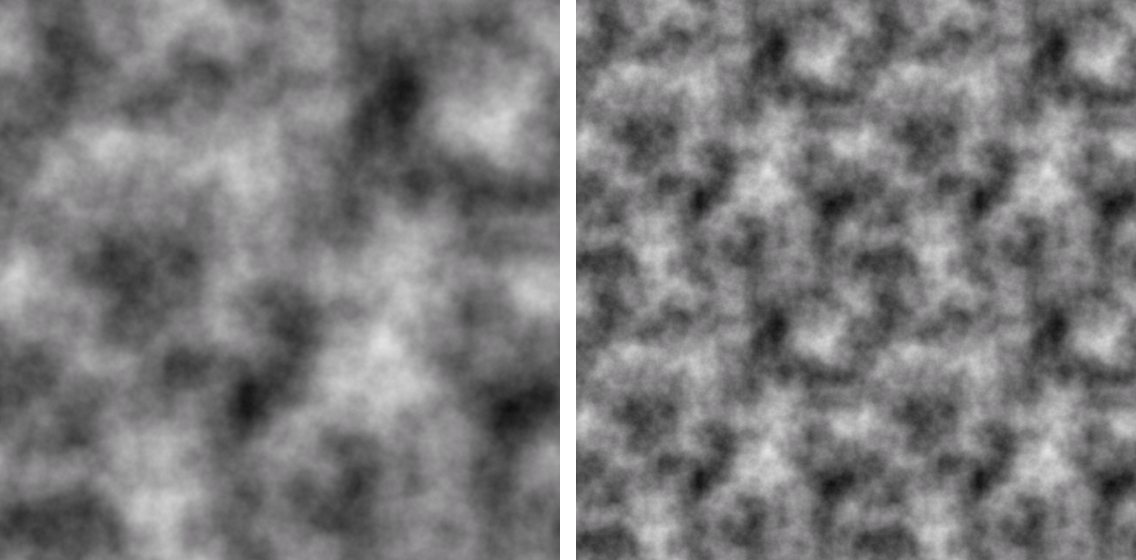
Left, the tile; right, the same tile 2 across and 2 down.
A WebGL 2 fragment shader for this texture:

```glsl
#version 300 es
precision highp float;
// Soft grey cloud texture: tiling fractal gradient noise with a faint warm-violet midtone.

uniform vec2 u_resolution;
out vec4 fragColor;

const float BASE_CELLS = 5.0;    // lattice cells across the canvas in the first octave
const int   OCTAVES = 6;
const float GAIN = 0.5;          // amplitude ratio between octaves
const float MEAN_GREY = 0.473;
const float CONTRAST = 0.52;
const float SEED = 17.0;
const vec3  MID_TINT = vec3(0.002, -0.005, 0.002);
const float TINT_CENTRE = 0.52;
const float TINT_WIDTH = 0.08;
const float TAU = 6.28319;

float hash(vec2 p) {
    return fract(sin(dot(p, vec2(127.1, 311.7))) * 43758.5453);
}

// Slope contributed by one lattice corner, with a random unit gradient
float cornerSlope(vec2 corner, vec2 toPoint, float period, float seed) {
    float angle = TAU * hash(mod(corner, period) + seed);
    return dot(vec2(cos(angle), sin(angle)), toPoint);
}

// Signed gradient noise whose lattice wraps after `period` cells
float wrappedNoise(vec2 p, float period, float seed) {
    vec2 cell = floor(p);
    vec2 f = p - cell;
    vec2 blend = f * f * f * (f * (f * 6.0 - 15.0) + 10.0);
    vec2 right = vec2(1.0, 0.0);
    vec2 up = vec2(0.0, 1.0);
    float bottom = mix(cornerSlope(cell, f, period, seed),
                       cornerSlope(cell + right, f - right, period, seed), blend.x);
    float top = mix(cornerSlope(cell + up, f - up, period, seed),
                    cornerSlope(cell + 1.0, f - 1.0, period, seed), blend.x);
    return mix(bottom, top, blend.y);
}

// Octaves double in frequency, so every one repeats a whole number of times
float clouds(vec2 uv) {
    float sum = 0.0;
    float amplitude = 1.0;
    float cells = BASE_CELLS;
    for (int i = 0; i < OCTAVES; i++) {
        // A fractional shift keeps the lattice zeros of the octaves apart
        vec2 shift = vec2(0.37, 0.71) * float(i);
        sum += amplitude * wrappedNoise(uv * cells + shift, cells, SEED + 31.0 * float(i));
        amplitude *= GAIN;
        cells *= 2.0;
    }
    return sum;
}

void main() {
    vec2 uv = gl_FragCoord.xy / u_resolution;
    float grey = MEAN_GREY + CONTRAST * clouds(uv);

    // Faint tint, strongest in the midtones
    float offset = (grey - TINT_CENTRE) / TINT_WIDTH;
    vec3 colour = vec3(grey) + MID_TINT * exp(-offset * offset);

    fragColor = vec4(clamp(colour, 0.0, 1.0), 1.0);
}
```
